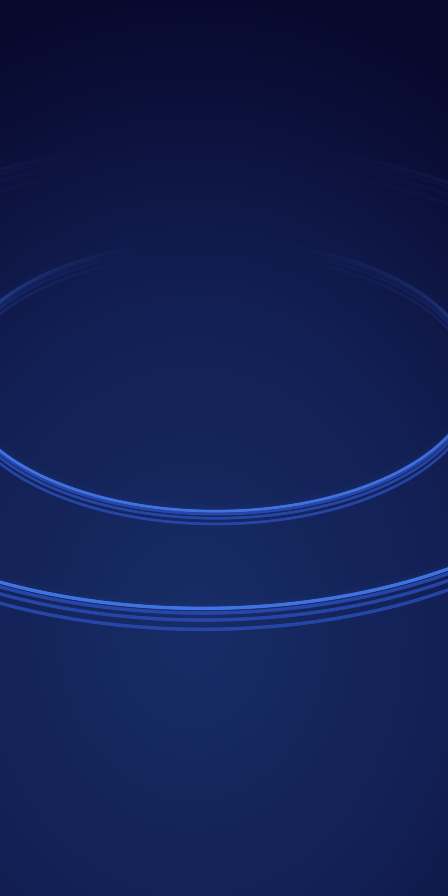
Write a Shadertoy shader that draws this background.

```glsl
// Units: the canvas is 1 wide and 2 high.
const vec3 CORE_BLUE = vec3(0.092, 0.175, 0.400);
const vec3 MID_BLUE = vec3(0.070, 0.120, 0.325);
const vec3 EDGE_NAVY = vec3(0.028, 0.030, 0.170);
const vec3 LEAD_BLUE = vec3(0.270, 0.480, 0.930);
const vec3 TRAIL_BLUE = vec3(0.160, 0.300, 0.720);

const vec2 GLOW_CENTER = vec2(0.43, 0.59);
const vec2 GLOW_STRETCH = vec2(1.25, 1.0);
const float GLOW_MID = 0.75;
const float GLOW_END = 1.45;

const vec2 INNER_CENTER = vec2(0.482, 1.161);
const vec2 INNER_RADII = vec2(0.578, 0.302);
const vec2 OUTER_CENTER = vec2(0.453, 1.161);
const vec2 OUTER_RADII = vec2(0.982, 0.519);
const float INNER_SCALE = 0.61;
const float OUTER_SCALE = 1.0;

const int LINE_COUNT = 4;
const float LINE_HALF_WIDTH = 0.0039;
const float FADE_TOP = 0.97;
const float FADE_RANGE = 1.2;
const float HALO_WIDTH = 0.010;
const float HALO_STRENGTH = 0.16;

// Approximate signed distance to an ellipse outline.
float ellipseDistance(vec2 p, vec2 radii) {
    float k = length(p / radii);
    float slope = length(p / (radii * radii));
    return k * (k - 1.0) / max(slope, 0.0001);
}

vec3 background(vec2 p) {
    float d = length((p - GLOW_CENTER) * GLOW_STRETCH);
    vec3 color = mix(CORE_BLUE, MID_BLUE, clamp(d / GLOW_MID, 0.0, 1.0));
    float outer = clamp((d - GLOW_MID) / (GLOW_END - GLOW_MID), 0.0, 1.0);
    return mix(color, EDGE_NAVY, outer);
}

// Copies of one ellipse slide downward and fade out toward the top.
vec3 addRing(vec3 color, vec2 p, vec2 center, vec2 radii, float scale) {
    float pixel = 1.0 / iResolution.x;
    float halfWidth = LINE_HALF_WIDTH * mix(0.5, 1.0, scale);
    for (int i = LINE_COUNT - 1; i >= 0; i--) {
        float n = float(i);
        float drop = scale * n * (0.0078 + 0.0026 * n);
        vec2 q = p - center + vec2(0.0, drop);
        float d = abs(ellipseDistance(q, radii));
        float height = q.y / max(length(q / radii), 0.0001) / radii.y;
        float fade = clamp((FADE_TOP - height) / FADE_RANGE, 0.0, 1.0);
        fade *= 1.0 - 0.4 * smoothstep(0.5, 1.0, p.x) * smoothstep(-0.9, 0.4, height);

        float lead = i == 0 ? 1.0 : 0.0;
        float line = 1.0 - smoothstep(halfWidth - 0.5 * pixel, halfWidth + 0.5 * pixel, d);
        float halo = HALO_STRENGTH * lead * exp(-d * d / (HALO_WIDTH * HALO_WIDTH));
        vec3 tint = mix(TRAIL_BLUE, LEAD_BLUE, lead);
        color = mix(color, TRAIL_BLUE, halo * fade);
        color = mix(color, tint, line * fade * mix(0.82, 0.9, lead));
    }
    return color;
}

void mainImage(out vec4 fragColor, in vec2 fragCoord) {
    vec2 p = fragCoord / iResolution.xy * vec2(1.0, 2.0);
    vec3 color = background(p);
    color = addRing(color, p, OUTER_CENTER, OUTER_RADII, OUTER_SCALE);
    color = addRing(color, p, INNER_CENTER, INNER_RADII, INNER_SCALE);
    fragColor = vec4(color, 1.0);
}
```
